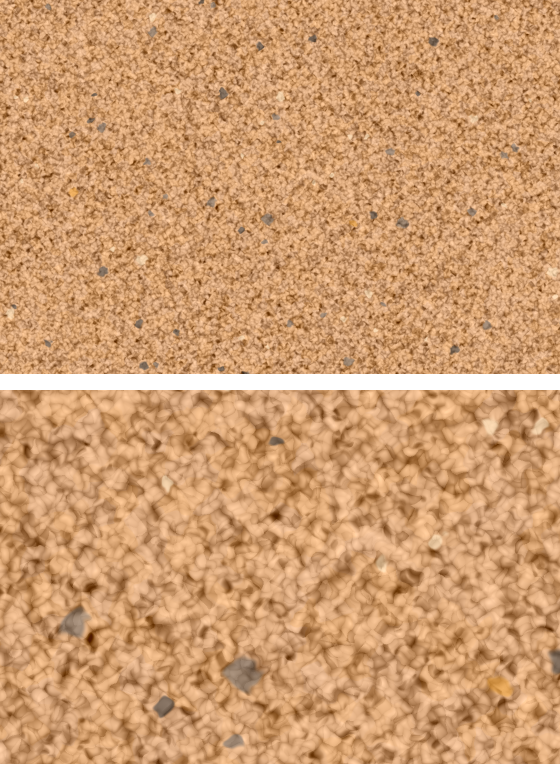
Top, the full canvas; bottom, a detail of the centre.
A Shadertoy shader for this texture:

```glsl
// Coarse golden sand seen from above: three sizes of cellular grains are summed
// into one brightness, dark pits are punched between them in loose clumps,
// and a few grey, pale and amber pebbles are scattered on top.

const vec3 SAND_TINT = vec3(0.0, -0.20, -0.38);  // offset from brightness to sand
const vec3 GREY_STONE = vec3(0.50, 0.45, 0.41);
const vec3 PALE_STONE = vec3(0.96, 0.84, 0.69);
const vec3 AMBER_STONE = vec3(0.90, 0.63, 0.27);

vec4 hash4(vec2 cell, float seed) {
    vec4 h = fract(vec4(cell.xyx, cell.y + seed) * vec4(0.1031, 0.1030, 0.0973, 0.1099) + seed * 0.137);
    h += dot(h, h.wzxy + 33.33);
    return fract((h.xxyz + h.yzzw) * h.zywx);
}

// Nearest cell point: x = distance, y and z = two random values of that cell
vec3 cellular(vec2 p, float seed) {
    vec2 cell = floor(p);
    vec3 nearest = vec3(9.0, 0.0, 0.0);
    for (int y = -1; y <= 1; y++) {
        for (int x = -1; x <= 1; x++) {
            vec2 neighbour = cell + vec2(x, y);
            vec4 h = hash4(neighbour, seed);
            float d = distance(p, neighbour + h.xy);
            if (d < nearest.x) nearest = vec3(d, h.zw);
        }
    }
    return nearest;
}

vec2 rotate(vec2 p, float angle) {
    float c = cos(angle), s = sin(angle);
    return vec2(c * p.x - s * p.y, s * p.x + c * p.y);
}

// Layered sines that make round cells ragged
vec2 ragged(vec2 p, float amount) {
    vec2 q = sin(p.yx * vec2(173.0, 191.0) + 2.0 * sin(p * 97.0));
    q += 0.6 * sin(p.yx * vec2(389.0, 353.0) + 3.0 * sin(p * 141.0));
    return p + amount * q;
}

// Broad uneven patches, about -1 to 1
float patches(vec2 p) {
    float slow = sin(p.x * 5.1 + 2.0 * sin(p.y * 4.3)) * sin(p.y * 6.7 + 1.0 + sin(p.x * 7.9));
    float quick = sin(p.x * 23.0 + 2.5 * sin(p.y * 17.0)) * sin(p.y * 27.0 + 2.0 * sin(p.x * 19.0));
    return 0.5 * slow + 0.5 * quick;
}

// Zero-mean brightness of one grain size: bright tops, dark seams, random shade
float grains(vec2 p, float scale, float seed) {
    vec3 c = cellular(rotate(p, seed) * scale, seed);
    return 0.46 - c.x + 0.45 * (c.y - 0.5);
}

// Dark gaps; density is the share of cells holding one
float pits(vec2 p, float scale, float density, float seed) {
    vec3 c = cellular(rotate(p, seed) * scale, seed);
    float present = smoothstep(density + 0.04, density - 0.04, c.y);
    return present * (0.5 + 0.5 * c.z) * smoothstep(0.46, 0.12, c.x);
}

// Blends rare stones of one colour over the sand, keeping some of its grain
vec3 addStones(vec3 colour, vec2 p, vec3 stone, float scale, float chance, float opacity, float seed) {
    vec3 c = cellular(rotate(p, seed) * scale, seed);
    float radius = mix(0.09, 0.23, c.z * c.z);
    float cover = smoothstep(radius, radius * 0.6, c.x) * step(c.y, chance);
    vec3 grainy = stone + 0.35 * (colour.r - 0.80);
    return mix(colour, grainy, cover * opacity);
}

vec3 sand(vec2 p) {
    vec2 q = ragged(p, 0.0016);
    float patchy = patches(p);

    // Brightness from grains and pits, with softened highlights
    float tone = 0.815 + 0.012 * patchy;
    tone += 0.15 * grains(q, 40.0, 1.3);
    tone += 0.26 * grains(q, 76.0, 2.7);
    tone += 0.32 * grains(q, 122.0, 4.1);
    tone -= 0.25 * pits(q, 62.0, 0.25 - 0.16 * patchy, 5.9);
    tone -= 0.18 * pits(q, 105.0, 0.20 - 0.10 * patchy, 7.2);
    tone = min(tone, 0.88 + 0.5 * (tone - 0.88));
    tone = max(tone, 0.30);

    // Slight drift between pinkish and orange grains
    float hue = cellular(q * 48.0, 8.6).y - 0.5;
    vec3 colour = tone + SAND_TINT + hue * vec3(-0.01, 0.012, 0.055);

    vec2 stonePos = ragged(p, 0.0022);
    colour = addStones(colour, stonePos, GREY_STONE, 11.0, 0.14, 0.72, 9.4);
    colour = addStones(colour, stonePos, GREY_STONE * 0.72, 14.0, 0.05, 0.75, 10.8);
    colour = addStones(colour, stonePos, PALE_STONE, 13.0, 0.11, 0.80, 12.1);
    return addStones(colour, stonePos, AMBER_STONE, 9.0, 0.03, 0.70, 13.5);
}

void mainImage(out vec4 fragColor, in vec2 fragCoord) {
    // Four samples per pixel smooth the grain edges
    vec3 sum = vec3(0.0);
    for (int i = 0; i < 4; i++) {
        vec2 offset = vec2(i % 2, i / 2) * 0.6 - 0.3;
        sum += sand((fragCoord + offset) / iResolution.y);
    }
    fragColor = vec4(clamp(sum * 0.25, 0.0, 1.0), 1.0);
}
```
